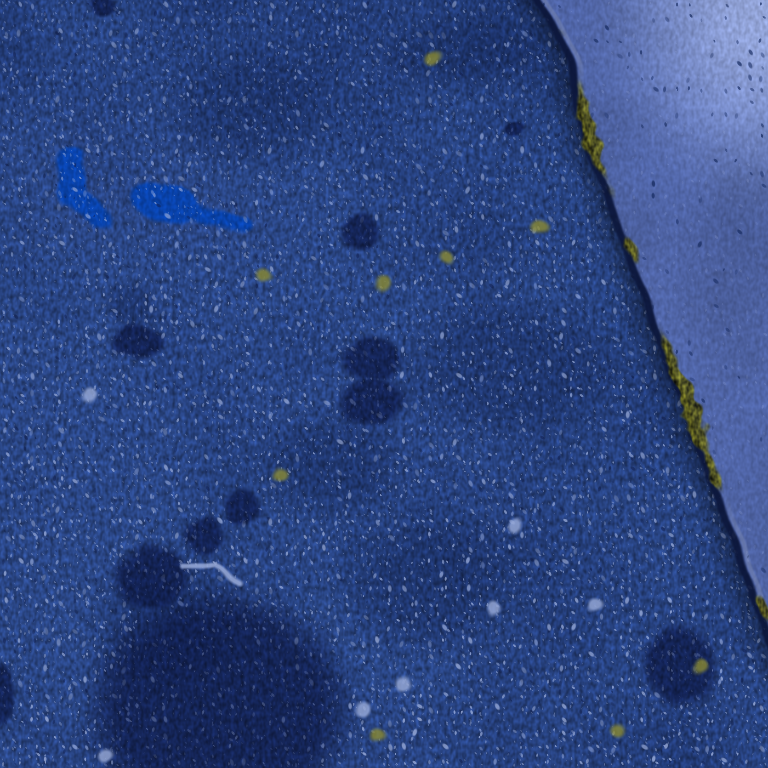
Write a WebGL 2 fragment shader that draws this texture.

```glsl
#version 300 es
precision highp float;
uniform vec2 u_resolution;
out vec4 fragColor;

const vec3 ASPHALT = vec3(0.165, 0.275, 0.525);
const vec3 ASPHALT_DARK = vec3(0.09, 0.17, 0.38);
const vec3 STAIN = vec3(0.055, 0.105, 0.285);
const vec3 CURB = vec3(0.30, 0.38, 0.63);
const vec3 CURB_LIGHT = vec3(0.60, 0.67, 0.88);
const vec3 CHIP = vec3(0.60, 0.67, 0.85);
const vec3 PAINT = vec3(0.02, 0.26, 0.69);
const vec3 MOSS = vec3(0.33, 0.33, 0.09);
const vec3 FLECK = vec3(0.54, 0.54, 0.20);
const float GRAIN = 0.26;
const float CRACK_WIDTH = 0.006;

// Stains and shadows: centre xy, radii zw
const vec4 STAINS[12] = vec4[](
  vec4(.484, .531, .037, .029), vec4(.484, .477, .042, .031), vec4(.180, .555, .032, .022),
  vec4(.469, .698, .024, .024), vec4(.315, .339, .023, .022), vec4(.266, .302, .024, .024),
  vec4(.198, .247, .047, .042), vec4(.285, .075, .160, .145), vec4(.000, .095, .018, .040),
  vec4(.885, .134, .045, .050), vec4(.134, .993, .017, .013), vec4(.671, .831, .012, .010));
const vec4 SHADOWS[7] = vec4[](
  vec4(.325, .857, .10, .065), vec4(.436, .395, .08, .06), vec4(.17, .60, .03, .03),
  vec4(.22, .19, .085, .075), vec4(.60, .93, .09, .04), vec4(.56, .24, .10, .08),
  vec4(.66, .52, .12, .08));
const vec2 FLECKS[9] = vec2[](
  vec2(.499, .630), vec2(.912, .131), vec2(.807, .049), vec2(.563, .924), vec2(.492, .043),
  vec2(.365, .381), vec2(.345, .642), vec2(.703, .703), vec2(.582, .664));
const vec2 PEBBLES[7] = vec2[](
  vec2(.117, .484), vec2(.471, .076), vec2(.642, .206), vec2(.671, .316), vec2(.526, .111),
  vec2(.775, .212), vec2(.137, .017));

vec2 hash2(vec2 cell) {
  uvec2 v = uvec2(ivec2(floor(cell))) * 1664525u + 1013904223u;
  v.x += v.y * 1664525u;
  v.y += v.x * 1664525u;
  v ^= v >> 16u;
  v.x += v.y * 1664525u;
  v.y += v.x * 1664525u;
  v ^= v >> 16u;
  return vec2(v >> 8u) / 16777216.0;
}

float gradientDot(vec2 cell, vec2 offset) {
  float a = 6.2832 * hash2(cell).x;
  return dot(vec2(cos(a), sin(a)), offset);
}

float noise(vec2 p) {
  vec2 i = floor(p), f = p - i, e = vec2(0, 1);
  vec2 w = f * f * f * (f * (f * 6.0 - 15.0) + 10.0);
  return mix(mix(gradientDot(i, f), gradientDot(i + e.yx, f - e.yx), w.x),
             mix(gradientDot(i + e, f - e), gradientDot(i + 1.0, f - 1.0), w.x), w.y);
}

float fbm(vec2 p) {
  return noise(p) + 0.5 * noise(p * 2.1 + 7.3) + 0.25 * noise(p * 4.3 + 19.1);
}

float ellipse(vec2 p, vec4 shape, float blur) {
  return 1.0 - smoothstep(1.0 - blur, 1.0 + blur, length((p - shape.xy) / shape.zw));
}

float segment(vec2 p, vec2 a, vec2 b, float radius) {
  vec2 d = b - a;
  return length(p - a - d * clamp(dot(p - a, d) / dot(d, d), 0.0, 1.0)) - radius;
}

// One elongated, randomly tilted chip per occupied cell
float chips(vec2 p, float scale, float density, float seed) {
  vec2 q = p * scale + seed, cell = floor(q);
  vec2 place = hash2(cell), kind = hash2(cell + 311.0);
  float a = 0.3 + 1.5 * (place.x - 0.5), size = mix(0.12, 0.27, kind.y);
  vec2 d = mat2(cos(a), -sin(a), sin(a), cos(a)) * (q - cell - mix(vec2(0.3), vec2(0.7), place));
  float mask = 1.0 - smoothstep(0.5, 1.2, length(d / vec2(size * 0.65, size * 1.2)));
  return mask * step(kind.x, density) * mix(0.4, 1.0, place.y);
}

void main() {
  vec2 uv = gl_FragCoord.xy / u_resolution;
  float broad = fbm(uv * 5.0);
  float grain = noise(uv * vec2(170, 105)) + 0.7 * noise(uv * vec2(290, 190) + 40.0);
  vec2 wobbly = uv + 0.007 * vec2(noise(uv * 32.0), noise(uv * 32.0 + 50.0));

  // Asphalt tone, dim at the top and beside the curb
  float dim = 0.30 * smoothstep(0.72, 1.0, uv.y) + 0.22 * smoothstep(0.3, 0.85, uv.x) + 0.35 * broad;
  vec3 ground = mix(ASPHALT, ASPHALT_DARK, clamp(dim, 0.0, 0.8));
  for (int i = 0; i < SHADOWS.length(); i++)
    ground = mix(ground, ASPHALT_DARK * 0.95, 0.5 * ellipse(wobbly, SHADOWS[i], 0.5));
  float stain = 0.0;
  for (int i = 0; i < STAINS.length(); i++)
    stain = max(stain, ellipse(wobbly, STAINS[i], 0.22));
  ground = mix(ground, STAIN, 0.78 * stain) * (1.0 + 1.5 * GRAIN * grain);

  // Paint splashes
  float paint = min(segment(wobbly, vec2(.090, .790), vec2(.094, .750), .018),
                    segment(wobbly, vec2(.094, .750), vec2(.130, .715), .014));
  paint = min(paint, segment(wobbly, vec2(.192, .742), vec2(.235, .731), .023));
  paint = min(paint, segment(wobbly, vec2(.235, .730), vec2(.318, .706), .010));
  ground = mix(ground, PAINT * (1.0 + 0.2 * grain), 0.9 * (1.0 - smoothstep(-0.004, 0.004, paint)));

  // Scattered stone chips
  float light = max(chips(uv, 58.0, 0.30, 5.0), chips(uv, 92.0, 0.32, 141.0));
  light = max(light, 0.6 * chips(uv, 135.0, 0.35, 277.0));
  float pits = chips(uv, 76.0, 0.22, 433.0);
  ground = mix(ground, STAIN, 0.55 * pits);
  ground = mix(ground, CHIP, light * mix(0.85, 0.60, uv.y) * (1.0 - 0.6 * stain));
  for (int i = 0; i < PEBBLES.length(); i++)
    ground = mix(ground, CHIP, 0.8 * ellipse(wobbly, vec4(PEBBLES[i], .009, .009), 0.4));
  for (int i = 0; i < FLECKS.length(); i++)
    ground = mix(ground, FLECK, 0.8 * ellipse(wobbly, vec4(FLECKS[i], .009, .008), 0.5));

  // Pale curl
  float curl = min(segment(wobbly, vec2(.240, .262), vec2(.280, .264), .003),
                   segment(wobbly, vec2(.280, .264), vec2(.310, .242), .003));
  ground = mix(ground, CHIP, 0.85 * (1.0 - smoothstep(-0.002, 0.003, curl)));

  // Curb, brightest in the top right corner
  float bump = 0.018 * exp(-pow((uv.y - 0.925) / 0.05, 2.0));
  float edge = uv.x - (0.70 + 0.366 * (1.0 - uv.y) + bump + 0.006 * noise(vec2(uv.y * 22.0, 3.0)));
  float corner = 1.0 - smoothstep(0.02, 0.28, length((uv - vec2(1.02, 1.0)) * vec2(1.0, 0.9)));
  vec3 curb = mix(CURB, CURB_LIGHT, corner) * (1.0 + 0.15 * broad + 0.6 * GRAIN * grain);
  curb = mix(curb, CURB_LIGHT, 0.25 * chips(uv, 95.0, 0.3, 601.0));
  curb = mix(curb, ASPHALT_DARK, 0.75 * chips(uv, 64.0, 0.12 + 0.3 * corner, 719.0));

  // Joint: shadow, crack, pale rim and moss
  ground *= 1.0 - 0.35 * smoothstep(-0.045, 0.0, edge);
  vec3 color = mix(ground, curb, smoothstep(-0.002, 0.003, edge));
  color = mix(color, STAIN * 0.8, 0.85 * (1.0 - smoothstep(0.4, 1.3, abs(edge + 0.003) / CRACK_WIDTH)));
  float rimSpan = smoothstep(0.88, 0.93, uv.y) + 1.0 - smoothstep(0.30, 0.37, uv.y);
  color = mix(color, CURB_LIGHT * 0.8, 0.5 * rimSpan * (1.0 - smoothstep(0.001, 0.005, abs(edge - 0.007))));
  float growth = exp(-pow((uv.y - 0.83) / 0.05, 2.0)) + exp(-pow((uv.y - 0.47) / 0.075, 2.0));
  growth += 0.5 * smoothstep(0.0, 0.4, noise(vec2(uv.y * 17.0, 9.0)));
  float mossWidth = 0.015 * min(growth, 1.0) * (0.8 + 0.9 * noise(uv * 55.0));
  float moss = 1.0 - smoothstep(-0.003, 0.003, abs(edge - 0.004) - mossWidth);
  moss *= smoothstep(0.1, 0.4, growth);
  color = mix(color, MOSS * (1.0 + 0.9 * grain + 0.5 * noise(uv * 70.0)), 0.9 * moss);

  fragColor = vec4(clamp(color, 0.0, 1.0), 1.0);
}
```
